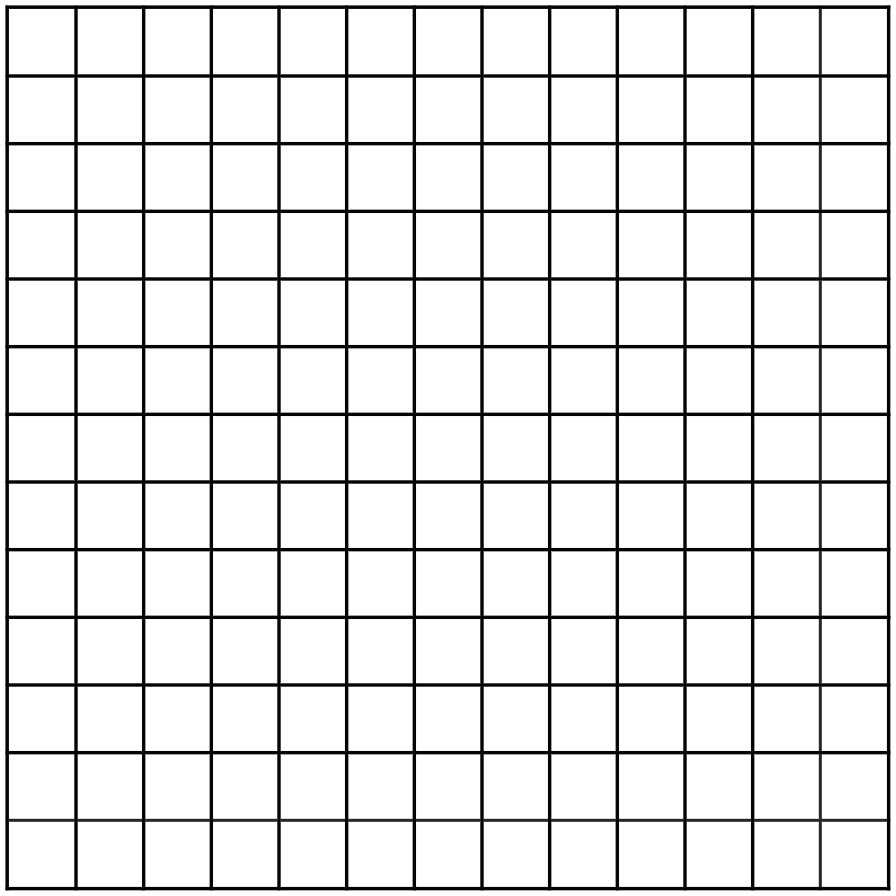
Give the GLSL for this pattern, as a three.js fragment shader.

```glsl
// Square grid of 13 by 13 white cells ruled in thin black lines inside a frame.

varying vec2 vUv;

const float CELLS = 13.0;
const float PITCH = 0.07552;          // spacing of the inner lines
const float GRID_START = 0.0093;      // where the regular spacing begins
const float FRAME_MIN = 0.0079;       // centre of the left and top frame lines
const float FRAME_MAX = 0.9919;       // centre of the right and bottom frame lines
const float LINE_WIDTH = 0.0038;
const float FRAME_WIDTH = 0.0041;
const float LAST_LINE_WIDTH = 0.0034; // the last inner line is a little thinner
const float LAST_LINE_INK = 0.86;     // and a little paler
const vec3 PAPER = vec3(1.0);
const vec3 INK = vec3(0.015);

// Smooth inside mask for a signed distance, one pixel wide at the edge.
float coverage(float dist, float pixel) {
  return clamp(0.5 - dist / pixel, 0.0, 1.0);
}

// Ink of the ruled line nearest to a position along one axis.
float ruledLine(float pos, float pixel) {
  float index = clamp(floor((pos - GRID_START) / PITCH + 0.5), 0.0, CELLS);
  float isFirst = 1.0 - step(0.5, index);
  float isFinal = step(CELLS - 0.5, index);
  float isLastInner = step(CELLS - 1.5, index) - isFinal;

  float centre = GRID_START + index * PITCH;
  centre = mix(centre, FRAME_MIN, isFirst);
  centre = mix(centre, FRAME_MAX, isFinal);

  float width = mix(LINE_WIDTH, FRAME_WIDTH, isFirst + isFinal);
  width = mix(width, LAST_LINE_WIDTH, isLastInner);
  float strength = mix(1.0, LAST_LINE_INK, isLastInner);
  return strength * coverage(abs(pos - centre) - 0.5 * width, pixel);
}

// Mask of the square bounded by the outer edges of the frame.
float frameMask(vec2 pos, vec2 pixel) {
  vec2 middle = vec2(0.5 * (FRAME_MIN + FRAME_MAX));
  float halfSize = 0.5 * (FRAME_MAX - FRAME_MIN + FRAME_WIDTH);
  vec2 dist = abs(pos - middle) - halfSize;
  return coverage(dist.x, pixel.x) * coverage(dist.y, pixel.y);
}

void main() {
  // Measure from the upper left, where the ruling starts.
  vec2 pos = vec2(vUv.x, 1.0 - vUv.y);
  vec2 pixel = max(fwidth(vUv), vec2(1e-5));

  float ink = max(ruledLine(pos.x, pixel.x), ruledLine(pos.y, pixel.y));
  ink *= frameMask(pos, pixel);
  gl_FragColor = vec4(mix(PAPER, INK, ink), 1.0);
}
```
